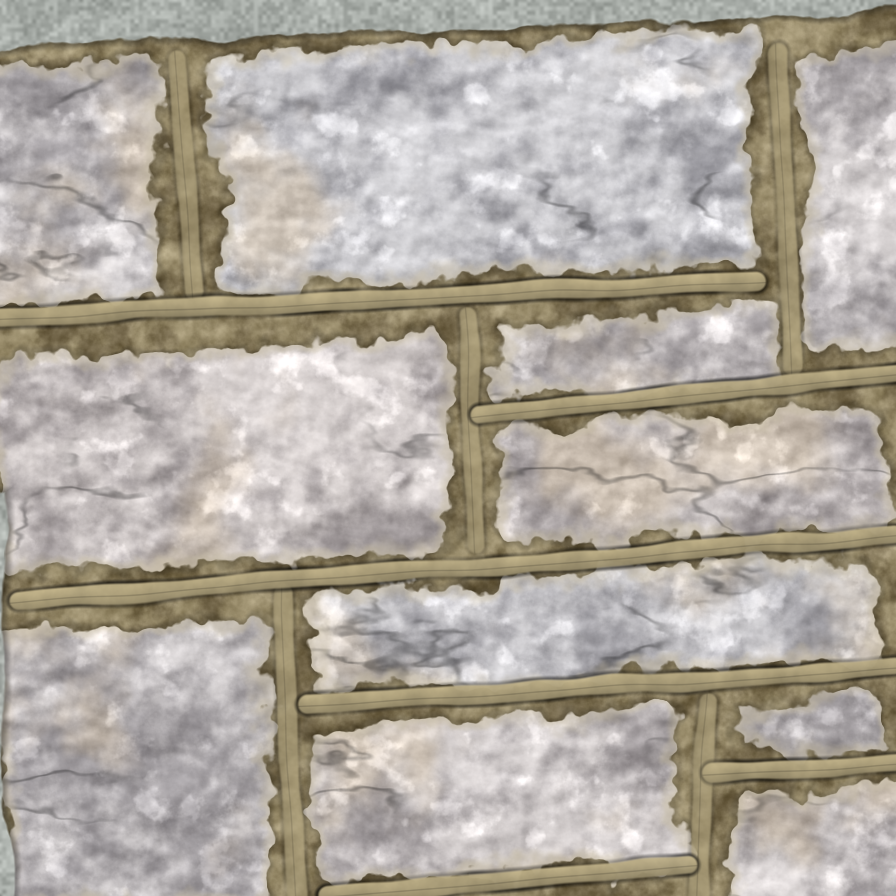
Give the GLSL for this texture, as a Shadertoy shader.

```glsl
const vec3 STONE_SHADE = vec3(0.59, 0.58, 0.58);
const vec3 STONE_PALE = vec3(0.84, 0.83, 0.82);
const vec3 CREAM = vec3(0.78, 0.74, 0.65);
const vec3 MORTAR_DARK = vec3(0.43, 0.38, 0.27);
const vec3 MORTAR_LIGHT = vec3(0.62, 0.57, 0.44);
const vec3 BEAD = vec3(0.66, 0.61, 0.47);
const vec3 CONCRETE = vec3(0.66, 0.68, 0.66);

// Stones: centre, half size
const vec4 STONES[11] = vec4[11](
    vec4(.07, .798, .108, .135), vec4(.543, .822, .302, .128),
    vec4(.976, .777, .078, .168), vec4(.25, .491, .252, .121),
    vec4(.708, .608, .156, .044), vec4(.773, .469, .221, .064),
    vec4(.664, .300, .314, .059), vec4(.148, .146, .153, .160),
    vec4(.552, .112, .205, .090), vec4(.899, .191, .083, .031),
    vec4(.94, .042, .117, .083));

// Raised joints: start, end; uprights come first so that beds cross them
const int UPRIGHTS = 5;
const vec4 JOINTS[11] = vec4[11](
    vec4(.198, .935, .219, .674), vec4(.87, .941, .885, .59),
    vec4(.521, .648, .531, .394), vec4(.316, .336, .332, 0.),
    vec4(.79, .219, .781, 0.), vec4(0., .646, .846, .688),
    vec4(.02, .329, 1., .404), vec4(.345, .215, 1., .255),
    vec4(.536, .535, 1., .581), vec4(.365, 0., .77, .034),
    vec4(.797, .138, 1., .147));

float hash(vec2 p) {
    vec3 q = fract(p.xyx * 0.1031);
    q += dot(q, q.yzx + 33.33);
    return fract((q.x + q.y) * q.z);
}

float noise(vec2 p) {
    vec2 i = floor(p), f = fract(p);
    f = f * f * (3.0 - 2.0 * f);
    return mix(mix(hash(i), hash(i + vec2(1, 0)), f.x),
               mix(hash(i + vec2(0, 1)), hash(i + 1.0), f.x), f.y);
}

float fbm(vec2 p) {
    float sum = 0.0, amp = 0.52;
    for (int i = 0; i < 5; i++) {
        sum += amp * noise(p);
        p = mat2(1.6, 1.2, -1.2, 1.6) * p + 7.3;
        amp *= 0.5;
    }
    return sum;
}

// Slope of the noise surface towards a light at the upper left
float relief(vec2 p, vec2 scale) {
    return fbm(p * scale) - fbm((p + vec2(-0.005, 0.008)) * scale);
}

// Rounded block leaning with the courses
float stoneDistance(vec2 p, vec4 stone) {
    vec2 d = p - stone.xy;
    vec2 q = vec2(d.x + 0.05 * d.y, d.y - 0.055 * d.x);
    vec2 e = abs(q) - stone.zw + 0.014;
    return length(max(e, 0.0)) + min(max(e.x, e.y), 0.0) - 0.014;
}

vec3 stoneColor(vec2 p, float id, float d) {
    vec2 s = p + id * vec2(3.7, 1.9);
    float tone = 0.55 * fbm(s * vec2(8, 11)) + 0.45 * fbm(s * 42.0);
    vec3 col = mix(STONE_SHADE, STONE_PALE, smoothstep(0.3, 0.68, tone));
    col += mix(vec3(-0.01, 0.0, 0.025), vec3(0.02, 0.0, 0.0), hash(vec2(id, 4.0)));

    // Warm stains, split faces, dark ledges and bright flecks
    float stain = smoothstep(0.48, 0.68, fbm(s * 6.0 + 20.0));
    col = mix(col, CREAM + vec3(0.02, 0.0, 0.01), 0.65 * stain);
    col += 0.45 * relief(s, vec2(13, 22)) + 0.2 * relief(s, vec2(50));
    float ridge = 1.0 - abs(2.0 * fbm(s * vec2(5, 12) + 40.0) - 1.0);
    float ledge = smoothstep(0.94, 1.0, ridge) * smoothstep(0.45, 0.7, noise(s * 9.0));
    col *= 1.0 - 0.28 * ledge;
    col += 0.13 * smoothstep(0.6, 0.75, fbm(s * 30.0 + 9.0));
    return mix(col, CREAM, 0.6 * smoothstep(-0.018, 0.0, d));
}

vec3 mortarColor(vec2 p) {
    vec3 col = mix(MORTAR_DARK, MORTAR_LIGHT, smoothstep(0.25, 0.72, fbm(p * 38.0)));
    return col + 0.3 * relief(p, vec2(45)) + 0.05 * (noise(p * 240.0) - 0.5);
}

// x: distance to the segment, y: signed offset across it
vec2 segmentOffset(vec2 p, vec4 seg) {
    vec2 a = p - seg.xy, b = seg.zw - seg.xy;
    float t = clamp(dot(a, b) / dot(b, b), 0.0, 1.0);
    return vec2(length(a - b * t), (b.x * a.y - b.y * a.x) / length(b));
}

vec3 paintJoint(vec3 col, vec2 p, vec4 seg, float strength, float soft) {
    float width = 0.0085 + 0.003 * noise(p * 25.0);
    vec2 o = segmentOffset(p, seg);
    float groove = smoothstep(0.005, 0.0, abs(o.x - width - 0.001));
    col *= 1.0 - strength * groove * (0.2 + 0.5 * noise(p * 34.0));
    vec3 bead = BEAD * (0.9 + 0.2 * fbm(p * 45.0));
    bead *= 1.0 + 0.13 * strength * clamp(o.y / width, -1.0, 1.0);
    bead *= 1.0 - 0.16 * smoothstep(0.0016, 0.0, abs(o.y + 0.002));
    float cover = 1.0 - smoothstep(width - soft, width + soft, o.x);
    return mix(col, bead, cover * mix(0.6, 0.95, strength));
}

void mainImage(out vec4 fragColor, in vec2 fragCoord) {
    vec2 p = fragCoord / iResolution.xy;
    float soft = max(0.0018, 1.0 / iResolution.y);

    // Nearest stone with a ragged outline
    float ragged = 0.05 * (fbm(p * 19.0) - 0.5) + 0.012 * (noise(p * 85.0) - 0.5);
    float d = 1.0, id = 0.0;
    for (int i = 0; i < STONES.length(); i++) {
        float di = stoneDistance(p, STONES[i]) + ragged;
        if (di < d) { d = di; id = float(i); }
    }
    vec3 col = mortarColor(p) * (1.0 - 0.18 * smoothstep(0.012, 0.0, d));
    col = mix(stoneColor(p, id, d), col, smoothstep(-soft, soft, d));

    // Raised joints
    vec2 wobble = 0.006 * (vec2(noise(p * 13.0), noise(p * 13.0 + 50.0)) - 0.5);
    for (int i = 0; i < JOINTS.length(); i++) {
        float strength = i < UPRIGHTS ? 0.35 : 1.0;
        col = paintJoint(col, p + wobble, JOINTS[i], strength, soft);
    }

    // Concrete lintel above and pier at the left
    float lintel = 0.943 + 0.045 * p.x - p.y + 0.03 * (fbm(p * 16.0) - 0.5);
    float pier = max(p.x - 0.012 + 0.03 * (fbm(p * 9.0) - 0.4), p.y - 0.45);
    float edge = min(lintel, pier);
    vec3 concrete = CONCRETE + 0.16 * (noise(p * 210.0) - 0.5) + 0.15 * (fbm(p * 30.0) - 0.5);
    col *= 1.0 - 0.35 * smoothstep(0.01, 0.0, edge);
    col = mix(concrete, col, smoothstep(-soft, soft, edge));

    fragColor = vec4(clamp(col, 0.0, 1.0), 1.0);
}
```
